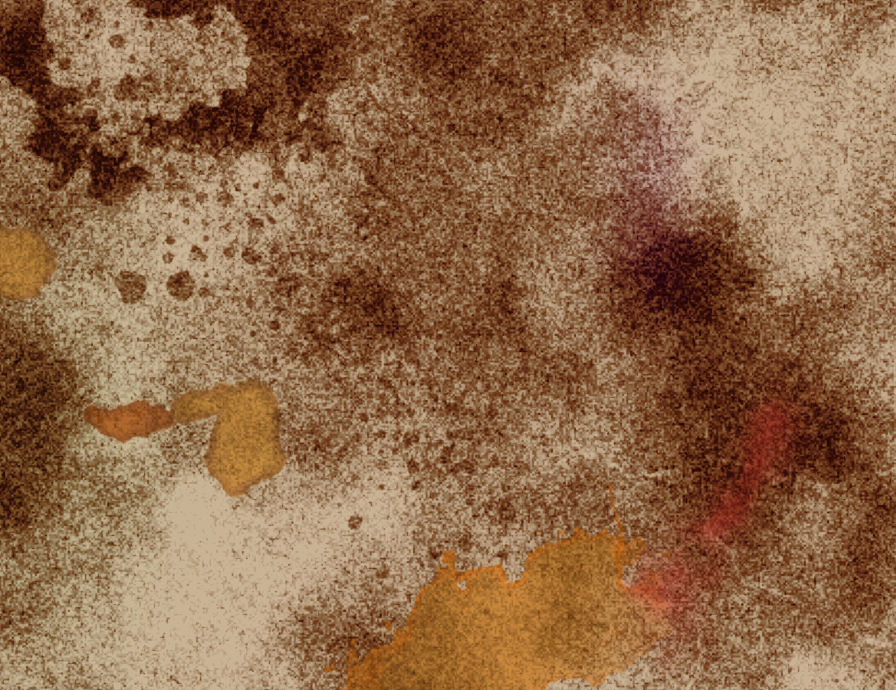
Write a WebGL 1 fragment shader that draws this texture.

```glsl
precision highp float;
uniform vec2 u_resolution;

const vec3 SOOT = vec3(0.20, 0.05, 0.03);
const vec3 RUST = vec3(0.35, 0.15, 0.07);
const vec3 UMBER = vec3(0.47, 0.27, 0.13);
const vec3 TAUPE = vec3(0.56, 0.42, 0.29);
const vec3 CREAM = vec3(0.70, 0.59, 0.47);
const vec3 CHALK = vec3(0.79, 0.70, 0.58);
const vec3 OCHRE = vec3(0.67, 0.45, 0.17);
const vec3 ORANGE = vec3(0.74, 0.38, 0.06);
const vec3 CRIMSON = vec3(0.66, 0.17, 0.12);

float hash(vec2 p) {
  vec3 q = fract(p.xyx * 0.1031);
  q += dot(q, q.yzx + 33.33);
  return fract((q.x + q.y) * q.z);
}

float noise(vec2 p) {
  vec2 i = floor(p), f = fract(p);
  f = f * f * (3.0 - 2.0 * f);
  return mix(mix(hash(i), hash(i + vec2(1, 0)), f.x),
             mix(hash(i + vec2(0, 1)), hash(i + vec2(1, 1)), f.x), f.y);
}

float fbm(vec2 p) {
  float sum = 0.0, amp = 0.5;
  for (int i = 0; i < 5; i++) {
    sum += amp * noise(p);
    p = mat2(1.6, 1.2, -1.2, 1.6) * p + 7.3;
    amp *= 0.5;
  }
  return sum / 0.97;
}

float blob(vec2 p, vec2 center, vec2 size) {
  vec2 q = (p - center) / size;
  return exp(-dot(q, q));
}

float segment(vec2 p, vec2 a, vec2 b) {
  vec2 ab = b - a;
  return length(p - a - ab * clamp(dot(p - a, ab) / dot(ab, ab), 0.0, 1.0));
}

float line(float d, float width) {
  return 1.0 - smoothstep(width * 0.4, width + 0.7 / u_resolution.y, d);
}

// Filled shape in x, dark outline in y; d is negative inside
vec2 stain(float d, float rim) {
  float fill = 1.0 - smoothstep(-0.003, 0.003, d);
  return vec2(fill, fill * smoothstep(-rim, 0.0, d));
}

// Jittered droplets along the diagonal splash: fill in x, outline in y
vec2 droplets(vec2 p, float scale, float seed, float density) {
  vec2 cell = floor(p * scale);
  vec2 jitter = vec2(hash(cell + seed), hash(cell + seed + 19.0));
  float radius = mix(0.10, 0.30, hash(cell + seed + 41.0));
  vec2 center = (cell + 0.36 + 0.28 * jitter) / scale;
  float splash = segment(center, vec2(0.18, 0.88), vec2(0.68, 0.28)) / 0.085;
  float keep = step(hash(cell + seed + 67.0), density * exp(-splash * splash));
  float wobble = (noise(p * scale * 4.0 + seed) - 0.5) * 0.14;
  return keep * stain(length(p - center) - (radius + wobble) / scale, 0.004);
}

vec3 ramp(float t) {
  vec3 c = mix(SOOT, RUST, clamp(t * 4.0, 0.0, 1.0));
  c = mix(c, UMBER, clamp(t * 4.0 - 1.0, 0.0, 1.0));
  c = mix(c, TAUPE, clamp(t * 4.0 - 2.0, 0.0, 1.0));
  c = mix(c, CREAM, clamp(t * 4.0 - 3.0, 0.0, 1.0));
  return mix(c, CHALK, clamp(t * 3.0 - 3.0, 0.0, 1.0)) * mix(0.6, 1.0, smoothstep(-0.35, 0.05, t));
}

void main() {
  vec2 p = gl_FragCoord.xy / u_resolution.y;
  float cloud = fbm(p * 3.2 + 4.0), mottle = fbm(p * 11.0 + 21.0), ragged = fbm(p * 24.0 + 3.0);
  vec2 w = p + 0.20 * (vec2(cloud, fbm(p * 4.0 + 31.0)) - 0.5) + 0.06 * (vec2(mottle, ragged) - 0.5);

  // Broad dark and pale areas
  float corner = blob(w, vec2(0.22, 0.88), vec2(0.30, 0.17));
  float shade = 0.72 * blob(w, vec2(1.14, 0.36), vec2(0.21, 0.23))
              + 0.65 * blob(w, vec2(1.00, 0.60), vec2(0.12, 0.07))
              + 0.45 * blob(w, vec2(0.76, 0.96), vec2(0.24, 0.12))
              + 0.60 * blob(w, vec2(1.17, 0.99), vec2(0.09, 0.04))
              + 0.45 * blob(w, vec2(0.02, 0.40), vec2(0.11, 0.17))
              + 0.35 * blob(w, vec2(0.10, 0.73), vec2(0.13, 0.05))
              + 0.25 * blob(w, vec2(0.53, 0.54), vec2(0.13, 0.09));
  float pale = 0.28 * blob(w, vec2(0.45, 0.24), vec2(0.30, 0.18))
             + 0.32 * blob(w, vec2(1.10, 0.84), vec2(0.16, 0.12))
             + 0.30 * blob(w, vec2(1.20, 0.02), vec2(0.18, 0.07));
  float tone = 0.83 - shade + pale + (cloud - 0.5) * 1.1 + (mottle - 0.5) * 0.9;

  // Flaked patches, cracks and pale veins
  float flakes = smoothstep(0.53, 0.58, fbm(p * 10.0 + 50.0) + 0.05 * (ragged - 0.5));
  tone -= 0.62 * flakes * smoothstep(0.15, 0.6, corner);
  float crack = line(abs(noise(w * vec2(16.0, 48.0)) - 0.5) / 40.0, 0.0010)
              + line(abs(noise(w * vec2(44.0, 14.0) + 9.0) - 0.5) / 40.0, 0.0008);
  tone -= 0.28 * crack * blob(p, vec2(0.45, 0.80), vec2(0.26, 0.13));
  float vein = line(abs(fbm(p * 4.5 + 70.0) - 0.5) / 9.0, 0.0016);
  tone += 0.28 * vein * smoothstep(0.6, 0.9, p.x) * smoothstep(0.4, 0.6, mottle);

  // Paper grain and dark pits
  float grain = (noise(p * 330.0) - 0.5) * 0.62 + (noise(p * 160.0 + 13.0) - 0.5) * 0.38;
  float pits = smoothstep(0.76, 0.92, noise(p * 210.0 + 90.0));
  tone += grain - 0.30 * pits;

  // Rust and chalk droplets in several sizes
  for (int i = 0; i < 3; i++) {
    float k = float(i), scale = 13.0 + 13.0 * k;
    vec2 rust = droplets(p, scale, 11.0 + 97.0 * k, 0.55);
    vec2 chalk = droplets(p + 0.003 * k, scale + 9.0, 55.0 + 83.0 * k, 0.45);
    tone = mix(tone, 0.34 + grain, 0.65 * rust.x) - 0.12 * rust.y;
    tone = mix(tone, 0.88 + grain, 0.55 * chalk.x) + 0.16 * chalk.y;
  }
  vec3 color = ramp(tone);
  color += vec3(-0.02, 0.02, 0.0) * blob(w, vec2(0.05, 0.35), vec2(0.25, 0.4));
  color += vec3(0.0, -0.03, 0.05) * blob(w, vec2(0.94, 0.70), vec2(0.08, 0.14));

  // Ochre pools with burnt rims
  float light = clamp(0.62 + 0.42 * tone, 0.35, 1.15), fray = (ragged - 0.5) * 0.04;
  float pool = min(length((p - vec2(0.355, 0.365)) / vec2(0.8, 1.2)) - 0.068,
                   segment(p, vec2(0.28, 0.41), vec2(0.36, 0.42)) - 0.025);
  pool = min(pool, length((p - vec2(0.0, 0.62)) / vec2(1.4, 1.0)) - 0.055);
  vec2 ochre = stain(pool + fray, 0.018);
  color = mix(color, mix(OCHRE, UMBER, 0.65 * ochre.y) * light, 0.85 * ochre.x);
  vec2 ember = stain(length((p - vec2(0.185, 0.39)) / vec2(1.7, 0.9)) - 0.030 + fray, 0.015);
  color = mix(color, mix(ORANGE, RUST, 0.4 + 0.3 * ember.y) * light, 0.8 * ember.x);

  // Torn orange wash
  vec2 q = mat2(0.91, -0.42, 0.42, 0.91) * (p - vec2(0.74, 0.05));
  float edge = length(q / vec2(1.75, 0.85)) - 0.145 + (mottle - 0.5) * 0.16 + (ragged - 0.5) * 0.10;
  vec2 wash = stain(edge, 0.035);
  float fade = 1.0 - 0.7 * smoothstep(0.74, 0.98, p.x - p.y * 0.4);
  color = mix(color, mix(OCHRE, ORANGE, 0.25 + 0.6 * wash.y) * light, wash.x * fade * 0.82);

  // Crimson streak and orange thread
  float streak = segment(w, vec2(1.19, 0.44), vec2(0.97, 0.15)) / 0.038;
  color = mix(color, CRIMSON * light, 0.7 * exp(-streak * streak) * smoothstep(0.32, 0.62, mottle));
  float thread = line(segment(w, vec2(0.88, 0.30), vec2(0.92, 0.15)), 0.005);
  color = mix(color, ORANGE * light, 0.65 * thread);

  gl_FragColor = vec4(clamp(color, 0.0, 1.0), 1.0);
}
```
